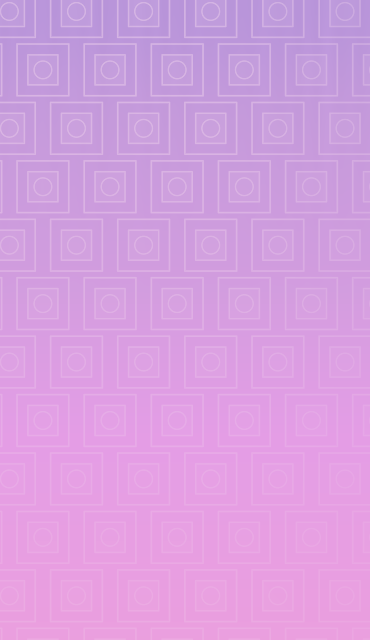
Give the GLSL for this pattern, as a Shadertoy shader.

```glsl
// Staggered rows of nested square outlines, each holding a ring, over a
// violet to pink vertical gradient. Cells come from a half-shifted repeat,
// shapes from distance functions; the strokes fade downward and to the right.

#define PITCH vec2(0.1049, 0.0913)   // cell spacing, in canvas heights
#define FIRST vec2(0.0146, 0.0179)   // first centre, from the top left
#define OUTER_HALF 0.0404            // half side of the outer outline
#define INNER_HALF 0.0234            // half side of the inner outline
#define RING_RADIUS 0.0138
#define STROKE 0.0026                // full line width
#define STROKE_TOP 0.46              // stroke opacity at the top edge
#define STROKE_BOTTOM 0.20           // stroke opacity at the bottom edge
#define FILL_ALPHA 0.22              // inner fill, relative to the stroke
#define BAND_GAIN 0.012              // faint vertical streaks near the top
#define INK vec3(0.95, 0.84, 0.93)

float hash(float n) {
    return fract(sin(n * 127.1) * 43758.5) * 2.0 - 1.0;
}

// One-dimensional gradient noise
float gradientNoise(float x) {
    float i = floor(x), f = x - i;
    float u = f * f * f * (f * (f * 6.0 - 15.0) + 10.0);
    return 2.0 * mix(hash(i) * f, hash(i + 1.0) * (f - 1.0), u);
}

float squareDistance(vec2 p, float halfSide) {
    vec2 d = abs(p) - halfSide;
    return length(max(d, 0.0)) + min(max(d.x, d.y), 0.0);
}

// Coverage of the region where the distance is negative
float coverage(float d, float pixel) {
    return clamp(0.5 - d / pixel, 0.0, 1.0);
}

// Box-filtered line, so thin strokes keep their weight at any size
float outline(float d, float pixel) {
    return coverage(d - 0.5 * STROKE, pixel) - coverage(d + 0.5 * STROKE, pixel);
}

// Vertical gradient; t runs from 0 at the top to 1 at the bottom
vec3 background(float t) {
    vec3 c = mix(vec3(0.725, 0.585, 0.855), vec3(0.775, 0.605, 0.860), smoothstep(0.0, 0.22, t));
    c = mix(c, vec3(0.830, 0.615, 0.875), clamp((t - 0.20) / 0.28, 0.0, 1.0));
    c = mix(c, vec3(0.893, 0.617, 0.900), clamp((t - 0.46) / 0.22, 0.0, 1.0));
    return mix(c, vec3(0.918, 0.622, 0.872), clamp((t - 0.68) / 0.32, 0.0, 1.0));
}

void mainImage(out vec4 fragColor, in vec2 fragCoord) {
    float pixel = 1.0 / iResolution.y;
    vec2 p = vec2(fragCoord.x, iResolution.y - fragCoord.y) * pixel;
    float across = fragCoord.x / iResolution.x;

    // Background with soft streaks
    vec3 color = background(p.y);
    color += BAND_GAIN * gradientNoise(p.x * 40.0) * (1.0 - smoothstep(0.0, 0.5, p.y));

    // Staggered cells: odd rows shift by half a pitch
    vec2 q = p - FIRST;
    float row = floor(q.y / PITCH.y + 0.5);
    q.x -= 0.5 * PITCH.x * mod(row, 2.0);
    vec2 cell = q - PITCH * vec2(floor(q.x / PITCH.x + 0.5), row);

    // Outlines, ring and inner fill
    float inner = squareDistance(cell, INNER_HALF);
    float stroke = outline(squareDistance(cell, OUTER_HALF), pixel);
    stroke = max(stroke, outline(inner, pixel));
    stroke = max(stroke, outline(length(cell) - RING_RADIUS, pixel));
    float cover = max(stroke, FILL_ALPHA * coverage(inner, pixel));

    // Fade of the ink over the canvas
    float fade = mix(STROKE_TOP, STROKE_BOTTOM, smoothstep(0.0, 0.9, p.y));
    fade *= 1.0 - 0.3 * smoothstep(0.55, 1.0, across);
    color = mix(color, INK, cover * fade);

    fragColor = vec4(color, 1.0);
}
```
